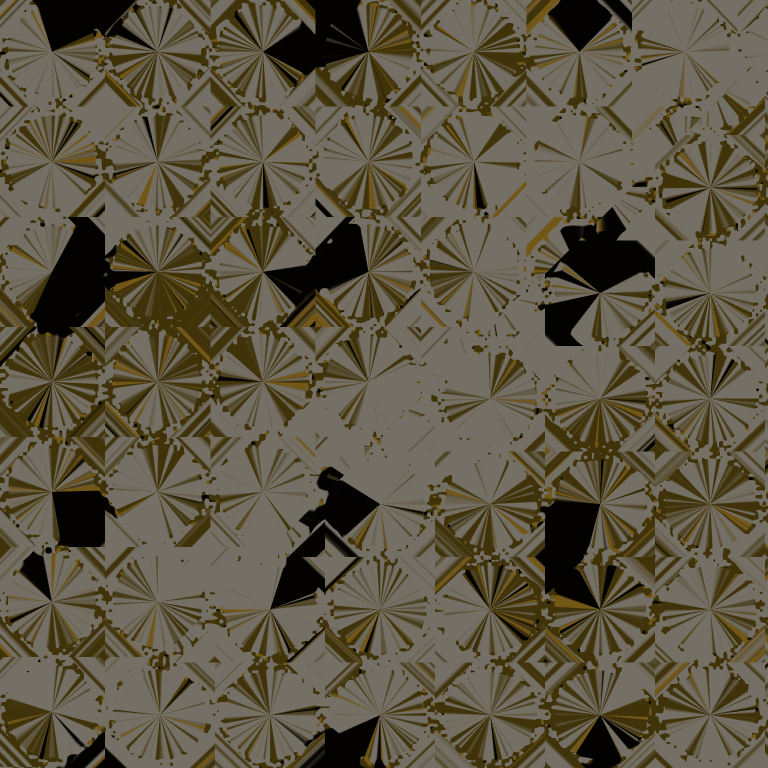
A WebGL 1 fragment shader for this pattern:

```glsl
precision highp float;
// Seven by seven pinwheel stars in grey, olive, gold and black, split by a diagonal fault.
// One grainy field is sampled through folded coordinates: stars stretch the grain into rays,
// corner diamonds stretch it into chevrons, and the rings between them keep raw speckle.
uniform vec2 u_resolution;

float hash(vec2 p) {
  vec3 a = fract(vec3(p.xyx) * 0.1031);
  a += dot(a, a.yzx + 33.33);
  return fract((a.x + a.y) * a.z);
}

float noise(vec2 p) {
  vec2 i = floor(p), f = fract(p);
  f = f * f * (3.0 - 2.0 * f);
  return mix(mix(hash(i), hash(i + vec2(1.0, 0.0)), f.x),
             mix(hash(i + vec2(0.0, 1.0)), hash(i + 1.0), f.x), f.y);
}

float softSpot(vec2 p, vec2 centre, float radius) {
  vec2 d = (p - centre) / radius;
  return exp(-dot(d, d));
}

// Broad drift between olive (positive) and plain grey (negative).
float oliveDrift(vec2 p) {
  float olive = softSpot(p, vec2(0.77, 0.22), 0.15) + softSpot(p, vec2(0.43, 0.95), 0.10)
              + softSpot(p, vec2(0.07, 0.50), 0.09) + softSpot(p, vec2(0.28, 0.59), 0.10)
              + softSpot(p, vec2(0.92, 0.76), 0.08);
  float plain = softSpot(p, vec2(0.53, 0.44), 0.10) + softSpot(p, vec2(0.74, 0.77), 0.11)
              + softSpot(p, vec2(0.91, 0.93), 0.10) + softSpot(p, vec2(0.31, 0.27), 0.10);
  float fault = exp(-pow((p.x - p.y - 0.067) / 0.07, 2.0));
  return 0.11 * olive - 0.13 * plain - 0.05 * fault;
}

// Signed distance to a ragged, tapering blot repeated three times each way.
float blotDistance(vec2 p) {
  vec2 tile = fract(p * 3.0 + vec2(0.0, 0.4));
  vec2 head = vec2(0.33, 0.39), axis = vec2(-0.17, -0.22);
  float along = clamp(dot(tile - head, axis) / dot(axis, axis), 0.0, 1.0);
  float ragged = (noise(p * 26.0 + 7.0) - 0.5) * 0.20 + (noise(p * 95.0) - 0.5) * 0.07;
  return length(tile - head - axis * along) - mix(0.12, 0.035, along) + ragged;
}

// Folds a point into its sampling position; z is 1 where the grain is stretched.
vec3 foldPoint(vec2 p) {
  bool lower = p.x - p.y > 0.067;
  vec2 scale = lower ? vec2(6.98, 7.28) : vec2(7.28, 6.98);
  vec2 shift = lower ? vec2(0.045, -0.002) : vec2(0.007, -0.01);
  vec2 grid = p * scale + shift;
  vec2 centre = floor(grid) + 0.5;
  vec2 fromCentre = grid - centre;
  vec2 corner = floor(grid + 0.5);
  vec2 fromCorner = grid - corner;
  float radius = length(fromCentre);
  float diamond = abs(fromCorner.x) + abs(fromCorner.y);
  float stretched = 0.0;
  float rim = 0.41 + 0.03 * (noise(p * 60.0) - 0.5);
  if (radius < rim) {
    grid = centre + fromCentre / max(radius, 0.0001) * 0.41;
    stretched = 1.0;
  } else if (diamond < 0.33 + 0.05 * noise(p * 60.0)) {
    grid = corner + sign(fromCorner) * diamond * 0.5;
    stretched = 1.0;
  }
  return vec3((grid - shift) / scale, stretched);
}

vec3 shade(vec2 p) {
  vec3 fold = foldPoint(p);
  vec2 q = fold.xy;
  float tone = 0.47 * noise(q * 215.0) + 0.30 * noise(q * 90.0 + 31.0)
             + 0.23 * noise(q * 24.0 + 11.0) + oliveDrift(q);

  // Rays grade softly from grey to olive; speckle switches sharply.
  float low = mix(0.54, 0.47, fold.z), high = mix(0.57, 0.68, fold.z);
  vec3 color = mix(vec3(0.46, 0.44, 0.40), vec3(0.25, 0.20, 0.04), smoothstep(low, high, tone));

  // Gold glints and thin dark slivers in the olive, then black blots with gilded rims.
  float blot = blotDistance(q);
  float glint = noise(q * 170.0 + 53.0) + 0.18 * softSpot(vec2(blot, 0.0), vec2(0.0), 0.06);
  color = mix(color, vec3(0.45, 0.34, 0.09),
              smoothstep(0.80, 0.88, glint) * smoothstep(0.47, 0.54, tone));
  float sliver = smoothstep(0.84, 0.90, noise(q * 130.0 + 89.0)) * smoothstep(0.55, 0.61, tone);
  float black = max(sliver, 1.0 - smoothstep(-0.006, 0.006, blot));
  return mix(color, vec3(0.01, 0.008, 0.002), black);
}

void main() {
  // Four samples per pixel smooth the folds and the grain.
  vec3 total = vec3(0.0);
  for (int i = 0; i < 4; i++) {
    float n = float(i);
    vec2 offset = vec2(mod(n, 2.0), floor(n / 2.0)) * 0.5 - 0.25;
    total += shade((gl_FragCoord.xy + offset) / u_resolution);
  }
  gl_FragColor = vec4(total / 4.0, 1.0);
}
```
